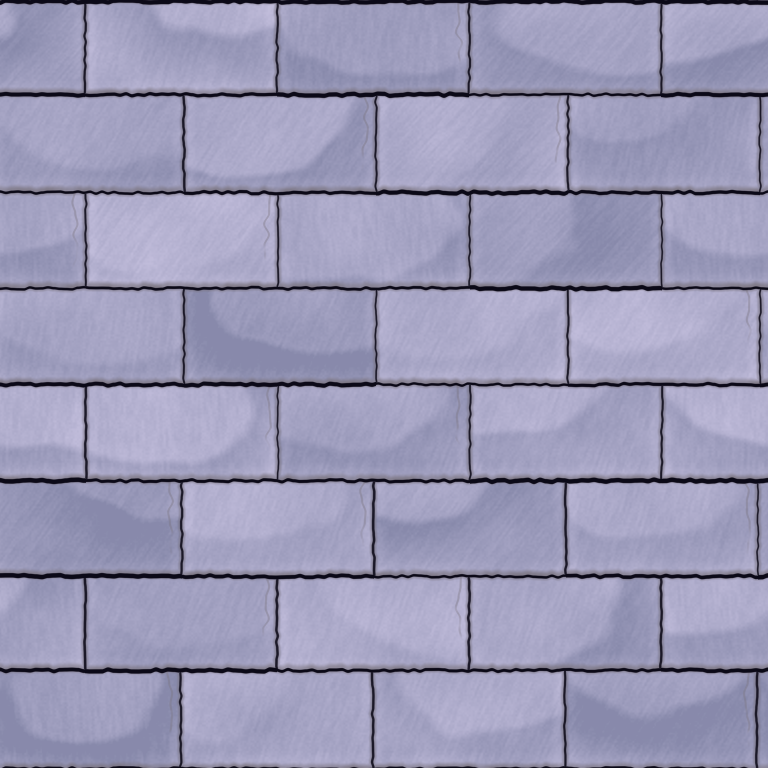
Give the GLSL for this texture, as a WebGL 1 fragment shader.

```glsl
precision highp float;
// Lavender slate tiles in staggered courses, with dark gaps, worn lips and cloudy washes.
uniform vec2 u_resolution;

const vec2 TILES = vec2(4.0, 8.0);
const float NOISE_PERIOD = 128.0;
const vec3 SLATE_DARK = vec3(0.550, 0.555, 0.685);
const vec3 SLATE_LIGHT = vec3(0.735, 0.720, 0.840);
const vec3 LIP = vec3(0.475, 0.450, 0.490);
const vec3 GAP = vec3(0.045, 0.035, 0.090);

float hash(vec2 p) {
  vec3 h = fract(p.xyx * 0.1031);
  h += dot(h, h.yzx + 33.33);
  return fract((h.x + h.y) * h.z);
}

// Independent random value per tile and channel
float tileRandom(vec2 id, float channel) {
  return hash(id + channel * vec2(17.0, 29.0) + 3.0);
}

// Value noise whose lattice wraps, so the edges of the canvas join up
float noise(vec2 p) {
  vec2 i = floor(p), f = fract(p);
  f = f * f * (3.0 - 2.0 * f);
  vec2 a = mod(i, NOISE_PERIOD), b = mod(i + 1.0, NOISE_PERIOD);
  return mix(mix(hash(a), hash(vec2(b.x, a.y)), f.x),
             mix(hash(vec2(a.x, b.y)), hash(b), f.x), f.y);
}

// Position of the first upright joint in a course, in tile widths
float courseOffset(float row) {
  float odd = mod(row, 2.0);
  float jitter = hash(vec2(mod(row, TILES.y), 41.0)) - 0.5;
  return mix(0.947, 0.445, odd) + mix(0.03, 0.01, odd) * jitter;
}

vec2 wrapTile(vec2 id) {
  return mod(id, TILES);
}

// Broad light and dark areas: a pale pool with a curved, darker tide mark
float washTone(vec2 v, vec2 id) {
  vec2 centre = vec2(tileRandom(id, 1.0), mix(0.75, 1.25, tileRandom(id, 2.0)));
  float radius = mix(0.45, 0.85, tileRandom(id, 3.0));
  float dist = length((v - centre) * vec2(1.25, 1.0));
  dist += 0.16 * (noise(v * vec2(5.0, 3.0) + id * 7.0) - 0.5);
  float tide = smoothstep(radius - 0.05, radius + 0.07, dist);
  tide *= 1.0 - 0.6 * smoothstep(radius, radius + 0.6, dist);
  float cloud = noise(v * vec2(3.0, 2.0) + id * 11.0) - 0.5;
  float base = mix(0.36, 0.90, tileRandom(id, 4.0));
  return base + 0.3 * cloud - mix(0.15, 0.60, tileRandom(id, 5.0)) * tide;
}

// Slanted scratches and fine grain, in canvas units within the tile
float grainTone(vec2 m, vec2 id) {
  float lean = mix(-0.2, 0.9, tileRandom(id, 6.0));
  vec2 s = vec2(m.x - lean * m.y, m.y);
  float streak = noise(s * vec2(260.0, 55.0) + id * 13.0) - 0.5;
  float grain = noise(m * 380.0 + id * 19.0) - 0.5;
  return 0.20 * streak + 0.15 * grain;
}

// Thin flaking line close to the right side of some tiles
float flake(vec2 v, vec2 id, float aa) {
  float x = 0.945 + 0.035 * (noise(vec2(v.y * 9.0, id.x + 5.0 * id.y)) - 0.5);
  float line = 1.0 - smoothstep(0.0004, 0.0014 + aa, abs(v.x - x) / TILES.x);
  float reach = smoothstep(0.25, 0.6, v.y + 0.4 * (noise(v * 12.0 + id) - 0.5));
  return line * reach * step(0.55, tileRandom(id, 7.0));
}

float gapMask(float d, float halfWidth, float aa) {
  float soft = max(0.0010, aa);
  return 1.0 - smoothstep(halfWidth - soft, halfWidth + soft, abs(d));
}

void main() {
  vec2 p = gl_FragCoord.xy / u_resolution;
  vec2 q = p * TILES;
  float aa = 0.7 / min(u_resolution.x, u_resolution.y);

  // Signed distance to the nearest bed joint; positive lies above it
  float bed = floor(q.y + 0.5);
  float bedId = mod(bed, TILES.y);
  float bedShift = 0.0030 * (noise(vec2(p.x * 128.0, bedId)) - 0.5)
                 + 0.0045 * (hash(vec2(bedId, 71.0)) - 0.5);
  float dy = (q.y - bed) / TILES.y - bedShift;
  float row = bed - step(dy, 0.0);

  // Signed distance to the nearest upright joint of this course
  float along = q.x - courseOffset(row);
  float joint = floor(along + 0.5);
  vec2 jointId = wrapTile(vec2(joint, row));
  float rough = noise(vec2(p.y * 128.0, jointId.x + 9.0 * jointId.y)) - 0.5;
  float dx = (along - joint) / TILES.x - 0.0022 * rough;
  float column = joint - step(dx, 0.0);

  // Slate surface
  vec2 id = wrapTile(vec2(column, row));
  vec2 v = vec2(along - column, q.y - row);
  float tone = washTone(v, id) + grainTone(v / TILES, id);
  float side = abs(dx);
  tone += 0.14 * smoothstep(0.003, 0.007, side) * (1.0 - smoothstep(0.008, 0.020, side));
  tone += 0.15 * (1.0 - smoothstep(0.06, 0.20, v.y));
  vec3 colour = mix(SLATE_DARK, SLATE_LIGHT, clamp(tone, -0.1, 1.1));
  colour = mix(colour, LIP, 0.38 * flake(v, id, aa));

  // Worn lower lip and softly shaded sides
  float lip = (1.0 - smoothstep(0.003, 0.011, dy)) * step(0.0, dy);
  float shade = 1.0 - smoothstep(0.002, 0.006, min(side, abs(dy)));
  float wear = mix(0.55, 1.0, noise(p * 64.0));
  colour = mix(colour, LIP, max(0.85 * lip * wear, 0.45 * shade));

  // Dark gaps, with a thickness that differs from tile to tile
  vec2 upperId = wrapTile(vec2(floor(q.x - courseOffset(bed)), bed));
  float bedWidth = mix(0.0016, 0.0030, tileRandom(upperId, 8.0));
  float jointWidth = mix(0.0010, 0.0017, tileRandom(jointId, 9.0));
  float gaps = max(gapMask(dy, bedWidth, aa), 0.88 * gapMask(dx, jointWidth, aa));
  gl_FragColor = vec4(mix(colour, GAP, gaps), 1.0);
}
```
